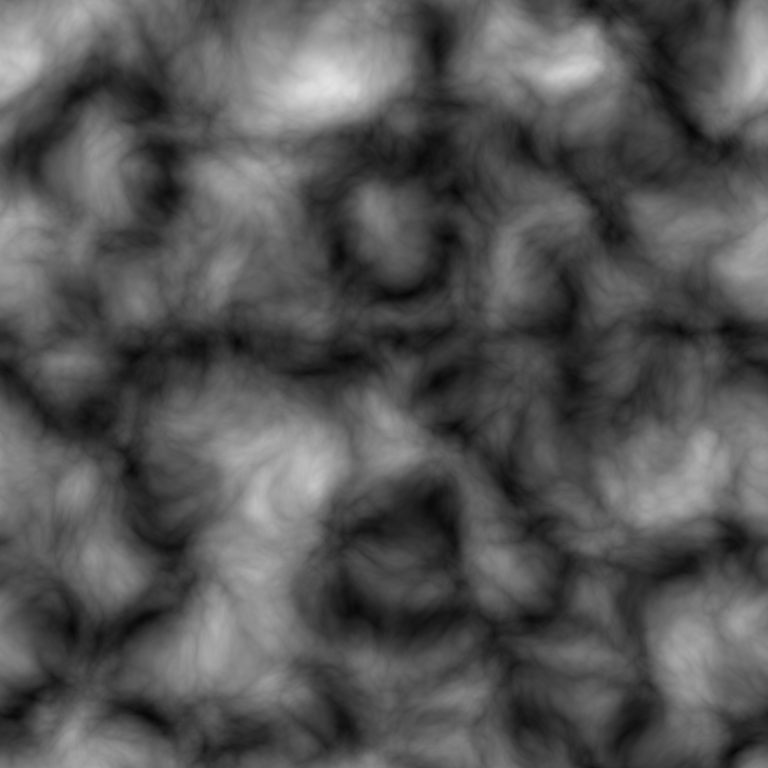
A WebGL 1 fragment shader for this texture map:

```glsl
precision highp float;
// Tileable grey turbulence: soft cloudy billows parted by dark meandering creases.

uniform vec2 u_resolution;

const float TAU = 6.2831853;
const int OCTAVES = 6;
const float BASE_CELLS = 4.0;    // cells of the largest octave across the tile
const float GAIN = 0.46;         // amplitude ratio between octaves
const float CREASE_WIDTH = 0.02; // rounding of the folds
const float WARP_CELLS = 8.0;
const float WARP_AMOUNT = 0.04;
const float BRIGHTNESS = 1.07;

float hash(vec2 cell, float seed) {
  return fract(sin(dot(cell, vec2(127.1, 311.7)) + seed * 17.23) * 43758.545);
}

// Unit gradient of a lattice corner, dotted with the offset to it; wraps at period
float cornerSlope(vec2 cell, vec2 offset, float period, float seed) {
  float angle = TAU * hash(mod(cell, period), seed);
  return dot(vec2(cos(angle), sin(angle)), offset);
}

// Periodic gradient noise with a quintic fade
float gradientNoise(vec2 p, float period, float seed) {
  vec2 cell = floor(p);
  vec2 f = p - cell;
  vec2 fade = f * f * f * (f * (f * 6.0 - 15.0) + 10.0);
  vec2 e = vec2(1.0, 0.0);
  float a = cornerSlope(cell, f, period, seed);
  float b = cornerSlope(cell + e.xy, f - e.xy, period, seed);
  float c = cornerSlope(cell + e.yx, f - e.yx, period, seed);
  float d = cornerSlope(cell + e.xx, f - e.xx, period, seed);
  return mix(mix(a, b, fade.x), mix(c, d, fade.x), fade.y);
}

// Absolute value with a rounded bottom
float softFold(float value, float width) {
  return sqrt(value * value + width * width) - 0.5 * width;
}

// Bends the tile gently so that small wrinkles stretch and curl
vec2 warp(vec2 uv, float cells, float amount) {
  vec2 p = uv * cells;
  vec2 push = vec2(gradientNoise(p, cells, 21.0),
                   gradientNoise(p + 0.5, cells, 22.0));
  return uv + amount * push;
}

// Sum of folded noise octaves, each shifted so that lattices do not align
float turbulence(vec2 uv, float cells, float gain) {
  float sum = 0.0;
  float amplitude = 1.0;
  for (int i = 0; i < OCTAVES; i++) {
    float seed = float(i) + 3.0;
    vec2 shift = seed * vec2(0.37, 0.61);
    float n = gradientNoise(uv * cells + shift, cells, seed);
    sum += amplitude * softFold(n, CREASE_WIDTH);
    amplitude *= gain;
    cells *= 2.0;
  }
  return sum;
}

void main() {
  vec2 uv = gl_FragCoord.xy / u_resolution;
  vec2 bent = warp(uv, WARP_CELLS, WARP_AMOUNT);
  float grey = BRIGHTNESS * turbulence(bent, BASE_CELLS, GAIN);
  gl_FragColor = vec4(vec3(clamp(grey, 0.0, 1.0)), 1.0);
}
```
